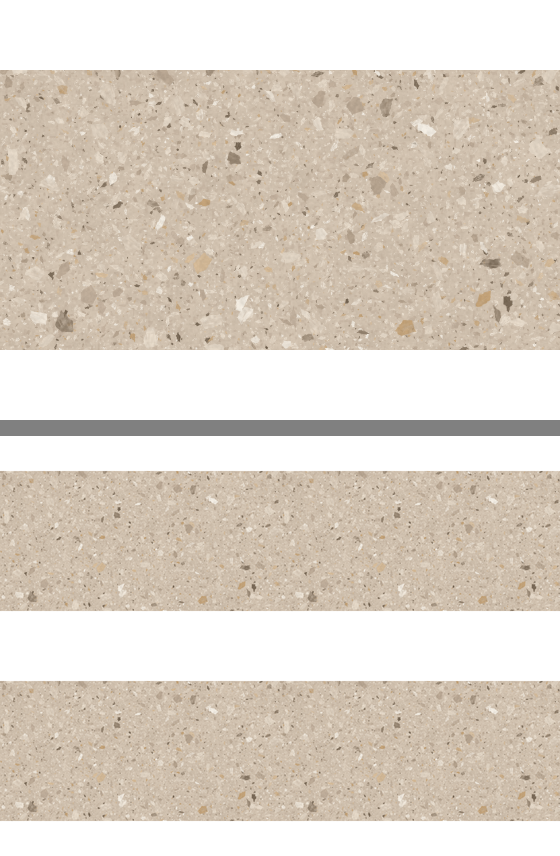
Top, the tile; bottom, the same tile 2 across and 2 down.
Reproduce this texture procedurally as a Shadertoy shader.

```glsl
const vec3 MARGIN = vec3(1.0);
const vec3 GROUND = vec3(0.81, 0.75, 0.678);
const vec3 SHADE  = vec3(0.755, 0.685, 0.612);
const vec3 CREAM  = vec3(0.885, 0.838, 0.775);
const vec3 WHITE  = vec3(0.94, 0.92, 0.885);
const vec3 TAUPE  = vec3(0.68, 0.61, 0.53);
const vec3 OCHRE  = vec3(0.79, 0.65, 0.47);
const vec3 UMBER  = vec3(0.43, 0.37, 0.30);

const vec2 TILE = vec2(4.0, 3.0);      // canvas in square units
const float SLAB_HALF = 1.0 / 3.0;     // half height of the stone band
const int SIDES = 5;
const float TAU = 6.2831853;
const float GRAIN = 0.055;
const float CLOUD = 0.03;

// Integer hash (PCG), three values in 0..1
vec3 hash3(vec2 cell, int salt) {
    uvec3 v = uvec3(ivec3(ivec2(cell), salt));
    v = v * 1664525u + 1013904223u;
    v.x += v.y * v.z; v.y += v.z * v.x; v.z += v.x * v.y;
    v ^= v >> 16u;
    v.x += v.y * v.z; v.y += v.z * v.x; v.z += v.x * v.y;
    return vec3(v >> 8u) / 16777216.0;
}

// Value noise that wraps after a whole period
float noise(vec2 q, vec2 period, int salt) {
    vec2 i = floor(q), f = q - i;
    f = f * f * (3.0 - 2.0 * f);
    vec2 a = mod(i, period), b = mod(i + 1.0, period);
    return mix(mix(hash3(a, salt).x, hash3(vec2(b.x, a.y), salt).x, f.x),
               mix(hash3(vec2(a.x, b.y), salt).x, hash3(b, salt).x, f.x), f.y);
}

float tileNoise(vec2 p, float freq, int salt) {
    return noise(p * freq, TILE * freq, salt);
}

// Signed distance to a random stretched convex shard
float shard(vec2 q, float radius, float stretch, vec2 cell, int salt) {
    float d = -1.0;
    for (int i = 0; i < SIDES; i++) {
        vec3 h = hash3(cell, salt + 10 + i);
        float a = (float(i) + 0.65 * h.x) * TAU / float(SIDES);
        vec2 n = vec2(cos(a) / stretch, sin(a) * stretch);
        d = max(d, (dot(n, q) - radius * mix(0.65, 1.05, h.y)) / length(n));
    }
    return d;
}

vec3 chipColor(float kind, float tone) {
    if (kind < 0.50) return mix(GROUND, CREAM, 0.55 + 0.55 * tone);
    if (kind < 0.66) return mix(CREAM, WHITE, tone);
    if (kind < 0.81) return mix(SHADE, TAUPE, tone);
    if (kind < 0.91) return mix(mix(CREAM, OCHRE, 0.55), OCHRE * 0.93, tone);
    return mix(TAUPE, UMBER, 0.35 + 0.65 * tone);
}

// One size class of chips laid over the colour below
vec3 addChips(vec3 col, vec2 p, float freq, float density, int salt) {
    vec2 q = p * freq, home = floor(q);
    float soft = 0.75 * freq * TILE.y / iResolution.y;
    for (int y = -1; y <= 1; y++)
    for (int x = -1; x <= 1; x++) {
        vec2 raw = home + vec2(x, y);
        vec2 cell = mod(raw, TILE * freq);
        vec3 place = hash3(cell, salt);
        if (place.z > density) continue;
        vec2 r = q - raw - mix(vec2(0.15), vec2(0.85), place.xy);
        if (dot(r, r) > 0.8) continue;

        vec3 form = hash3(cell, salt + 1), look = hash3(cell, salt + 2);
        float a = TAU * form.x, c = cos(a), s = sin(a);
        r = mat2(c, -s, s, c) * r;
        float radius = mix(0.14, 0.35, form.y * form.y);
        float d = shard(r, radius, mix(1.0, 1.6, form.z), cell, salt);
        d += 0.05 * (noise(r * 13.0 + 32.0, vec2(64.0), salt + 3) - 0.5);

        // Streaks along the shard, and worn patches
        float vein = noise(r * vec2(4.0, 19.0) + 32.0 + 9.0 * look.xy, vec2(64.0), salt + 4);
        float wear = noise(r * 9.0 + 32.0 + 9.0 * look.yz, vec2(64.0), salt + 5);
        vec3 chip = chipColor(look.x, look.y);
        chip = mix(chip, SHADE, 0.5 * look.z * smoothstep(0.45, 0.85, vein));
        chip *= 0.97 + 0.06 * wear;
        float opacity = mix(1.0, 0.35 + 0.6 * wear, smoothstep(0.3, 0.9, look.z));
        col = mix(col, chip, opacity * smoothstep(soft, -soft, d));
    }
    return col;
}

void mainImage(out vec4 fragColor, in vec2 fragCoord) {
    vec2 uv = fragCoord / iResolution.xy;
    vec2 p = uv * TILE;

    // Sandy ground
    float cloud = tileNoise(p, 7.0, 1) + 0.6 * tileNoise(p, 19.0, 2) - 0.8;
    float grain = 0.6 * tileNoise(p, 60.0, 3) + 0.4 * tileNoise(p, 110.0, 4) - 0.5;
    vec3 col = GROUND + CLOUD * cloud;
    col = mix(col, SHADE, 0.6 * smoothstep(0.62, 0.9, tileNoise(p, 44.0, 5)));

    // Chips from dust to large shards
    col = addChips(col, p, 36.0, 0.50, 100);
    col = addChips(col, p, 18.0, 0.62, 200);
    col = addChips(col, p, 9.0, 0.66, 300);
    col = addChips(col, p, 5.0, 0.55, 400);
    col += GRAIN * grain;

    // Plain margins above and below the slab
    float inside = clamp((SLAB_HALF - abs(uv.y - 0.5)) * iResolution.y + 0.5, 0.0, 1.0);
    fragColor = vec4(mix(MARGIN, col, inside), 1.0);
}
```
